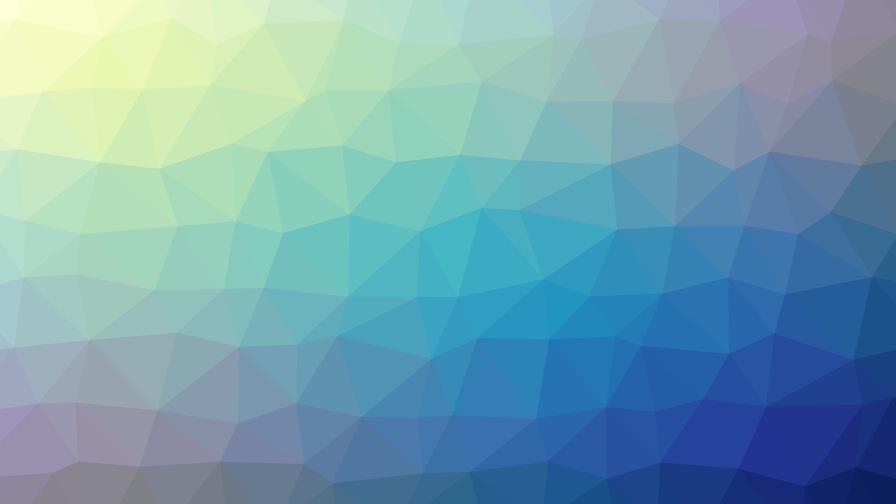
Write a Shadertoy shader that draws this background.

```glsl
const vec3 RAMP[9] = vec3[9](
    vec3(1.0, 1.0, 0.851), vec3(0.929, 0.973, 0.694), vec3(0.78, 0.914, 0.706),
    vec3(0.498, 0.804, 0.733), vec3(0.255, 0.714, 0.769), vec3(0.114, 0.569, 0.753),
    vec3(0.133, 0.369, 0.659), vec3(0.145, 0.204, 0.58), vec3(0.031, 0.114, 0.345));

// Linear RGB to white-scaled XYZ, one output channel per column
const mat3 RGB_TO_XYZ = mat3(
    0.4339, 0.3762, 0.1899,
    0.2126, 0.7152, 0.0722,
    0.0177, 0.1095, 0.8728);

// Cube-root XYZ, a space in which colours blend evenly to the eye
vec3 toPerceptual(vec3 srgb) {
    vec3 linear = mix(srgb / 12.92, pow((srgb + 0.055) / 1.055, vec3(2.4)),
                      step(0.04045, srgb));
    return pow(linear * RGB_TO_XYZ, vec3(1.0 / 3.0));
}

vec3 toSrgb(vec3 perceptual) {
    vec3 linear = max(perceptual * perceptual * perceptual * inverse(RGB_TO_XYZ), 0.0);
    return mix(linear * 12.92, 1.055 * pow(linear, vec3(1.0 / 2.4)) - 0.055,
               step(0.0031308, linear));
}

vec3 ramp(float t) {
    t = clamp(t, 0.0, 1.0) * 8.0;
    int i = min(int(t), 7);
    return mix(toPerceptual(RAMP[i]), toPerceptual(RAMP[i + 1]), t - float(i));
}

vec2 hash22(vec2 p) {
    vec3 q = fract(p.xyx * vec3(0.1031, 0.1030, 0.0973));
    q += dot(q, q.yzx + 33.33);
    return fract((q.xx + q.yz) * q.zy);
}

// Jittered mesh point of a grid cell
vec2 meshPoint(vec2 cell) {
    return cell + 0.5 + (hash22(cell + 40.0) - 0.5) * vec2(0.7, 0.45);
}

// Signed distance to a line, positive on the right of a to b
float edgeDistance(vec2 p, vec2 a, vec2 b) {
    vec2 along = normalize(b - a);
    return dot(p - a, vec2(along.y, -along.x));
}

// Adds one flat facet, coloured by its centroid; alpha holds the coverage
void addFacet(inout vec4 sum, vec2 p, vec2 a, vec2 b, vec2 c, vec2 size, float pixel) {
    float d = max(edgeDistance(p, a, b), max(edgeDistance(p, b, c), edgeDistance(p, c, a)));
    float coverage = clamp(0.5 - d / pixel, 0.0, 1.0);
    if (coverage > 0.0) {
        vec2 centre = (a + b + c) / (3.0 * size);
        sum += coverage * vec4(0.5 * (ramp(centre.x) + ramp(1.0 - centre.y)), 1.0);
    }
}

void mainImage(out vec4 fragColor, in vec2 fragCoord) {
    // Eight mesh rows fill the height
    float pixel = 8.0 / iResolution.y;
    vec2 p = fragCoord * pixel;
    vec2 size = iResolution.xy * pixel;
    vec2 base = floor(p - 0.5);
    vec4 sum = vec4(0.0);

    for (int j = -1; j <= 1; j++) {
        for (int i = -1; i <= 1; i++) {
            vec2 cell = base + vec2(i, j);
            vec2 a = meshPoint(cell);
            vec2 b = meshPoint(cell + vec2(1.0, 0.0));
            vec2 c = meshPoint(cell + vec2(1.0, 1.0));
            vec2 d = meshPoint(cell + vec2(0.0, 1.0));

            // Split each quad along its shorter diagonal
            if (distance(a, c) < distance(b, d)) {
                addFacet(sum, p, a, b, c, size, pixel);
                addFacet(sum, p, a, c, d, size, pixel);
            } else {
                addFacet(sum, p, a, b, d, size, pixel);
                addFacet(sum, p, b, c, d, size, pixel);
            }
        }
    }
    fragColor = vec4(toSrgb(sum.rgb / max(sum.a, 0.001)), 1.0);
}
```
